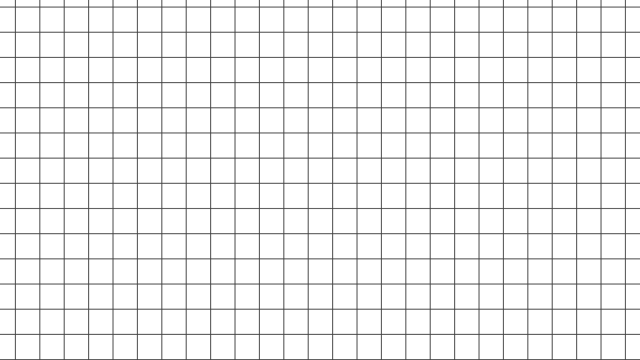
A WebGL 1 fragment shader for this pattern:

```glsl
precision highp float;
// Thin dark grey grid of slightly tall cells on a white ground.

uniform vec2 u_resolution;

// Lengths are in units of the canvas height.
const vec2 CELL_SIZE = vec2(0.06778, 0.06994);
const vec2 GRID_ORIGIN = vec2(0.0428, 0.0012);
const float LINE_WIDTH = 0.00263;
const float FILTER_PIXELS = 1.15;
const vec3 PAPER_COLOR = vec3(1.0);
const vec3 LINE_COLOR = vec3(0.25);

// Signed offset from the nearest grid line on each axis.
vec2 nearestLineOffset(vec2 p) {
    vec2 cell = (p - GRID_ORIGIN) / CELL_SIZE;
    return (fract(cell + 0.5) - 0.5) * CELL_SIZE;
}

// Share of a box filter that the line covers on each axis.
vec2 lineCoverage(vec2 offset, float filterWidth) {
    vec2 halfLine = vec2(0.5 * LINE_WIDTH);
    vec2 low = max(offset - 0.5 * filterWidth, -halfLine);
    vec2 high = min(offset + 0.5 * filterWidth, halfLine);
    return max(high - low, 0.0) / filterWidth;
}

void main() {
    vec2 p = gl_FragCoord.xy / u_resolution.y;
    float filterWidth = FILTER_PIXELS / u_resolution.y;
    vec2 coverage = lineCoverage(nearestLineOffset(p), filterWidth);

    // Union of the vertical and horizontal lines.
    float ink = 1.0 - (1.0 - coverage.x) * (1.0 - coverage.y);
    gl_FragColor = vec4(mix(PAPER_COLOR, LINE_COLOR, ink), 1.0);
}
```
